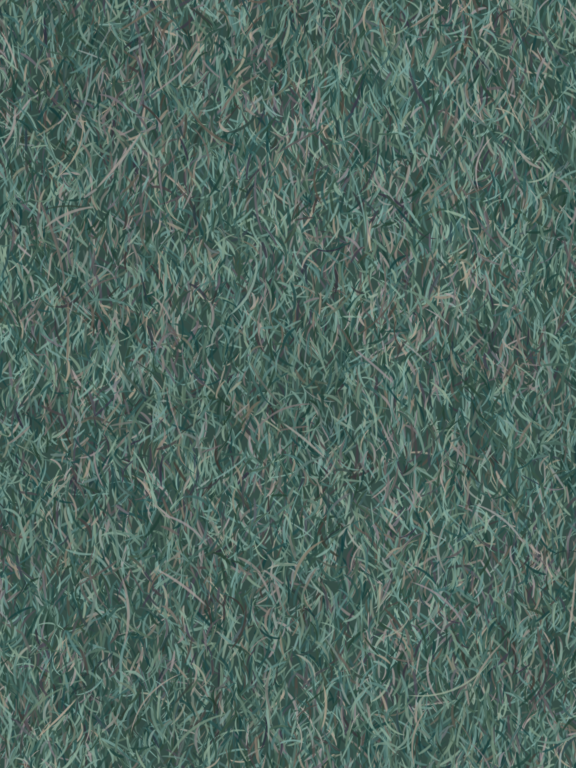
Write a Shadertoy shader that draws this texture.

```glsl
// Worn lawn seen from above: dense teal grass blades mixed with dry straw.

vec4 hash4(vec3 p) {
    vec4 h = fract(p.xyzx * vec4(0.1031, 0.1030, 0.0973, 0.1099));
    h += dot(h, h.wzxy + 33.33);
    return fract((h.xxyz + h.yzzw) * h.zywx);
}

// Broad uneven patches from layered sines, about -1 to 1
float patches(vec2 p) {
    float sum = 0.0, weight = 0.5;
    for (int i = 0; i < 4; i++) {
        sum += weight * sin(p.x + 1.7 * sin(p.y * 0.8 + float(i))) * cos(p.y - 1.3 * sin(p.x * 0.7));
        p = mat2(1.3, 1.2, -1.2, 1.3) * p + 2.1;
        weight *= 0.7;
    }
    return sum;
}

vec3 bladeColor(float shade, float tint, float dryness) {
    vec3 green = mix(vec3(0.11, 0.23, 0.205), vec3(0.53, 0.66, 0.605), shade);
    green += (tint - 0.5) * vec3(0.07, 0.01, -0.05);
    vec3 dry = mix(vec3(0.20, 0.19, 0.21), vec3(0.68, 0.64, 0.60), shade);
    dry += (tint - 0.5) * vec3(0.05, 0.03, -0.06);
    return mix(green, dry, dryness);
}

// Coverage of a bent, tapered blade centred on the origin
float bladeMask(vec2 p, float angle, float halfLength, float halfWidth, float bend) {
    float c = cos(angle), s = sin(angle);
    vec2 q = vec2(c * p.x + s * p.y, c * p.y - s * p.x);
    float along = q.y / halfLength;
    float across = abs(q.x + bend * halfLength * (along * along - 0.3));
    float soft = max(0.0014, 0.75 / iResolution.y);
    float width = halfWidth * (1.0 - 0.6 * along * along);
    return (1.0 - smoothstep(width - soft, width + soft, across))
         * (1.0 - smoothstep(0.75, 1.0, abs(along)));
}

// Paints one scattered layer, one possible blade per cell
vec3 paintLayer(vec3 color, vec2 p, float layer, float cell, float density, float straw) {
    vec2 grid = p / cell + hash4(vec3(layer, 7.0, 3.0)).xy * 40.0 + 10.0;
    vec2 home = floor(grid);
    for (int y = -1; y <= 1; y++)
    for (int x = -1; x <= 1; x++) {
        vec2 id = home + vec2(x, y);
        vec4 place = hash4(vec3(id, layer + 1.0));
        vec4 look = hash4(vec3(id, layer + 51.0));
        vec4 form = hash4(vec3(id, layer + 101.0));
        vec2 center = (id + place.xy - grid) * cell;

        // Mostly upright, with a few blades lying flat
        float angle = (place.z + place.w - 1.0) * 1.25;
        angle += step(0.86, form.w) * (look.w - 0.5) * 2.6;
        float halfLength = cell * mix(0.4, 0.85, form.x);
        float halfWidth = mix(0.0009, 0.0020, form.y);
        float mask = bladeMask(-center, angle, halfLength, halfWidth, (form.z - 0.5) * 0.7);

        float patchy = patches((p + center) * 17.0);
        float dryness = smoothstep(0.58, 0.92, look.y + 0.22 * patchy + straw);
        float shade = mix(look.x, 0.65 + 0.35 * look.x, straw);
        vec3 blade = bladeColor(shade, look.z, dryness);
        color = mix(color, blade, mask * 0.82 * step(fract(look.w * 17.3), density));
    }
    return color;
}

void mainImage(out vec4 fragColor, in vec2 fragCoord) {
    vec2 p = fragCoord / iResolution.y;
    vec3 color = vec3(0.21, 0.30, 0.275);

    // Dense turf
    for (int i = 0; i < 16; i++)
        color = paintLayer(color, p, float(i), mix(0.032, 0.026, float(i) / 15.0), 1.0, 0.0);

    // Sparse long blades and pale straws on top
    color = paintLayer(color, p, 20.0, 0.055, 0.5, 0.1);
    color = paintLayer(color, p, 21.0, 0.075, 0.28, 0.5);

    // Slow changes of light over the lawn
    color *= 1.0 + 0.07 * patches(p * 9.0 + 4.0);
    fragColor = vec4(color, 1.0);
}
```
